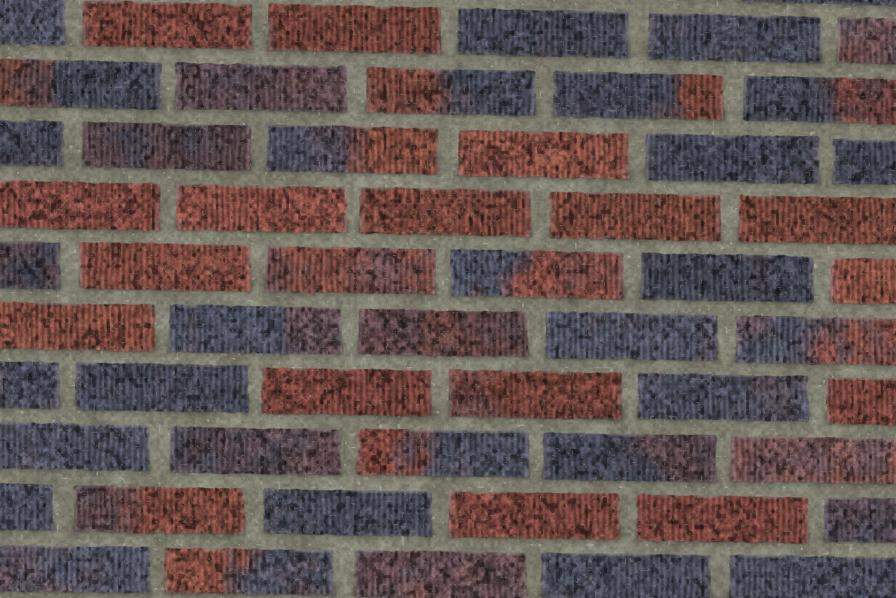
A WebGL 2 fragment shader for this texture:

```glsl
#version 300 es
// Weathered wall of ribbed red and slate bricks in running bond with wide olive-grey mortar.
precision highp float;
uniform vec2 u_resolution;
out vec4 outColor;

float hash(vec2 p) {
  return fract(sin(dot(p, vec2(127.1, 311.7))) * 43758.5453);
}

float noise(vec2 p) {
  vec2 i = floor(p), f = fract(p);
  f = f * f * (3.0 - 2.0 * f);
  return mix(mix(hash(i), hash(i + vec2(1, 0)), f.x),
             mix(hash(i + vec2(0, 1)), hash(i + vec2(1, 1)), f.x), f.y);
}

float fbm(vec2 p) {
  float sum = 0.0, amp = 0.53;
  for (int k = 0; k < 4; k++) {
    sum += amp * noise(p);
    p = p * 2.03 + 17.3;
    amp *= 0.5;
  }
  return sum;
}

float roundedBox(vec2 p, vec2 halfSize, float radius) {
  vec2 q = abs(p) - halfSize + radius;
  return length(max(q, 0.0)) + min(max(q.x, q.y), 0.0) - radius;
}

// Fired clay: x runs along the brick from -1 to 1.
vec3 brickColor(vec2 p, float x, vec2 id) {
  vec3 slate = vec3(0.27, 0.28, 0.335), plum = vec3(0.35, 0.27, 0.285);
  vec3 red = vec3(0.45, 0.255, 0.23), rust = vec3(0.48, 0.30, 0.235);

  // Each brick blends from one firing tone to another.
  float first = smoothstep(0.25, 0.75, hash(id + 3.1));
  float second = hash(id + 8.7) < 0.5 ? first : smoothstep(0.2, 0.8, hash(id + 5.9));
  float split = (hash(id + 1.3) - 0.5) * 0.9 + (fbm(p * vec2(24, 12)) - 0.5) * 0.8;
  float tone = mix(first, second, smoothstep(-0.3, 0.3, x - split));
  tone = clamp(tone + (fbm(p * 22.0 + 40.0) - 0.5) * 0.55, 0.0, 1.0);
  vec3 color = mix(slate, plum, smoothstep(0.0, 0.45, tone));
  color = mix(color, mix(red, rust, 0.6 * hash(id + 6.2)), smoothstep(0.4, 0.85, tone));

  // Vertical drag ribs fade into torn, pitted patches.
  float torn = smoothstep(0.4, 0.65, fbm(p * vec2(13, 20) + 9.0));
  float wobble = noise(p * vec2(45, 30)) * 3.0;
  float ribs = sin(p.x * 650.0 + wobble) * mix(0.7, 1.0, noise(p * vec2(200, 60)));
  float rough = fbm(p * vec2(145, 125)) - 0.5;
  color *= 1.0 + ribs * mix(0.20, 0.05, torn) + rough * mix(0.75, 1.4, torn);
  color *= 1.0 - 0.4 * smoothstep(0.62, 0.85, noise(p * vec2(160, 110) + 70.0));
  color *= 0.92 + 0.22 * hash(id + 2.6);

  // Pale worn ends and scattered dust.
  float ends = smoothstep(0.91, 0.98, abs(x)) * smoothstep(0.2, 0.6, noise(p * vec2(30, 40)));
  color = mix(color, color * 0.75 + vec3(0.19, 0.17, 0.18), ends * 0.8);
  float dust = smoothstep(0.76, 0.95, noise(p * 260.0 + 31.0));
  return mix(color, vec3(0.57, 0.53, 0.51), dust * 0.4);
}

vec3 mortarColor(vec2 p) {
  vec3 color = mix(vec3(0.43, 0.425, 0.365), vec3(0.57, 0.57, 0.51), fbm(p * 26.0));
  color *= 1.0 + (fbm(p * 170.0) - 0.5) * 0.4;
  float grit = smoothstep(0.86, 0.98, noise(p * 135.0 + 55.0));
  return mix(color, vec3(0.72, 0.72, 0.67), grit * 0.6);
}

void main() {
  vec2 p = gl_FragCoord.xy / u_resolution.y;
  float pixel = 1.0 / u_resolution.y;

  // Courses count downward and sag gently to the right.
  float course = (1.0 - p.y - 0.035 - 0.0234 * p.x) / (0.1016 - 0.001 * p.x) + 0.5;
  float row = floor(course);
  float along = (p.x - 0.125 + 0.0023 * row) / 0.3145 - 0.505 * mod(row, 2.0);
  vec2 id = vec2(floor(along), row);
  vec2 local = vec2(fract(along) - 0.5, 0.5 - fract(course)) * vec2(0.3145, 0.1016);

  // Brick outline, a little uneven in place, size and edge.
  local += (vec2(hash(id + 0.4), hash(id + 7.7)) - 0.5) * vec2(0.008, 0.003);
  vec2 halfSize = vec2(0.143, 0.0386) + (hash(id + 4.8) - 0.5) * vec2(0.004, 0.002);
  float edge = roundedBox(local, halfSize, 0.004);
  edge += (fbm(p * 75.0) - 0.5) * 0.005;
  float cover = 1.0 - smoothstep(-pixel, pixel, edge);

  // Mortar darkens under the brick; the brick's upper lip catches lime.
  vec3 mortar = mortarColor(p);
  float under = exp(-max(edge, 0.0) / 0.004) * smoothstep(0.0, -0.03, local.y);
  mortar *= 1.0 - 0.28 * under;
  vec3 brick = brickColor(p, local.x / halfSize.x, id);
  float rim = smoothstep(-0.006, -0.001, edge) * smoothstep(0.4, 0.7, noise(p * vec2(28, 35) + 12.0));
  brick = mix(brick, vec3(0.56, 0.54, 0.52), rim * (local.y > 0.0 ? 0.5 : 0.2));

  vec3 color = mix(mortar, brick, cover);
  color *= 0.97 + 0.06 * fbm(p * 3.0);
  outColor = vec4(color, 1.0);
}
```
